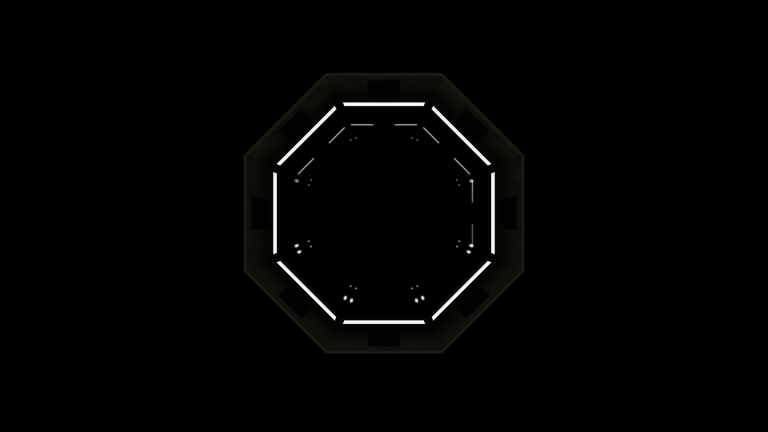
Give the GLSL for this background, as a WebGL 2 fragment shader.

```glsl
#version 300 es
precision highp float;

uniform vec2 u_resolution;
out vec4 fragColor;

const float PI = 3.14159265;
const float SECTOR = PI / 4.0;
const vec2 CENTER = vec2(0.0, 0.0065);
const vec3 RIM_COLOR = vec3(0.105, 0.105, 0.068);
const vec3 PANEL_COLOR = vec3(0.062, 0.062, 0.042);
const vec3 TUBE_COLOR = vec3(0.97, 0.98, 0.97);

float hash(vec2 p) {
    return fract(sin(dot(p, vec2(41.3, 289.1))) * 4375.5);
}

float noise(vec2 p) {
    vec2 i = floor(p), f = fract(p);
    f = f * f * (3.0 - 2.0 * f);
    float low = mix(hash(i), hash(i + vec2(1, 0)), f.x);
    float high = mix(hash(i + vec2(0, 1)), hash(i + vec2(1, 1)), f.x);
    return mix(low, high, f.y);
}

// Index of the octagon side whose direction is nearest to p
float sideIndex(vec2 p, float turn) {
    return floor((atan(p.y, p.x) - turn) / SECTOR + 0.5);
}

// Fold p into one sector: x points outward, y runs along the side
vec2 foldSector(vec2 p, float turn) {
    float a = sideIndex(p, turn) * SECTOR + turn;
    float c = cos(a), s = sin(a);
    return vec2(c * p.x + s * p.y, c * p.y - s * p.x);
}

float boxDistance(vec2 p, vec2 halfSize) {
    vec2 d = abs(p) - halfSize;
    return length(max(d, 0.0)) + min(max(d.x, d.y), 0.0);
}

float cover(float d, float soft) {
    return 1.0 - smoothstep(-soft, soft, d);
}

// Olive frame with a lit rim, dark pads and corner seams
vec3 frame(vec2 side, vec2 corner, vec2 p, float px) {
    float inside = cover(side.x - 0.325, px);
    float fade = smoothstep(0.25, 0.315, side.x);
    float grain = 0.8 + 0.4 * noise(p * 45.0);
    vec3 color = PANEL_COLOR * fade * grain;
    float padWidth = 0.037 + 0.12 * (side.x - 0.29);
    float pad = cover(boxDistance(side - vec2(0.287, 0.0), vec2(0.021, padWidth)), px);
    color *= 1.0 - 0.8 * pad;
    float seam = cover(abs(corner.y) - 0.001, px * 1.5);
    color *= 1.0 - 0.3 * seam;
    float rim = cover(abs(side.x - 0.3215) - 0.0032, px);
    return mix(color, RIM_COLOR, rim) * inside;
}

// One long tube per side with slanted ends
float outerTubes(vec2 side, float px) {
    vec2 q = vec2(side.x - 0.2522, abs(side.y));
    float tube = boxDistance(q, vec2(0.0041, 0.0935 + 0.4 * q.x));
    return cover(tube, px * 0.8) + 0.025 * exp(-max(tube, 0.0) * 140.0);
}

// Two short reflections on each of the upper and right sides
float innerTubes(vec2 side, float index, vec2 p, float px) {
    float lit = step(-0.5, index) * step(index, 3.5);
    vec2 q = vec2(side.x - 0.2047, abs(side.y) - 0.0505);
    float tube = cover(boxDistance(q, vec2(0.0016, 0.0255)), px * 0.8);
    float strength = mix(0.35, 0.65, smoothstep(-0.02, 0.12, p.y));
    return tube * lit * strength;
}

// Pairs of glints about every corner, stronger toward the bottom
float glints(vec2 corner, vec2 p, float px) {
    vec2 q = vec2(corner.x, abs(corner.y));
    float outer = length((q - vec2(0.2155, 0.0078)) * vec2(0.75, 1.0)) - 0.0036;
    float inner = length(q - vec2(0.1857, 0.0066)) - 0.0018;
    float outerLight = 1.0 - smoothstep(0.06, 0.095, p.y);
    float innerLight = mix(0.7, 0.45, smoothstep(-0.1, 0.1, p.y));
    return cover(outer, px) * outerLight * 0.9 + cover(inner, px) * innerLight;
}

void main() {
    float px = 1.0 / u_resolution.y;
    vec2 p = (gl_FragCoord.xy - 0.5 * u_resolution) * px - CENTER;
    vec2 side = foldSector(p, 0.0);
    vec2 corner = foldSector(p, SECTOR * 0.5);

    vec3 color = frame(side, corner, p, px);
    float light = outerTubes(side, px);
    light += innerTubes(side, sideIndex(p, 0.0), p, px);
    light += glints(corner, p, px);
    color = mix(color, TUBE_COLOR, clamp(light, 0.0, 1.0));
    fragColor = vec4(color, 1.0);
}
```
